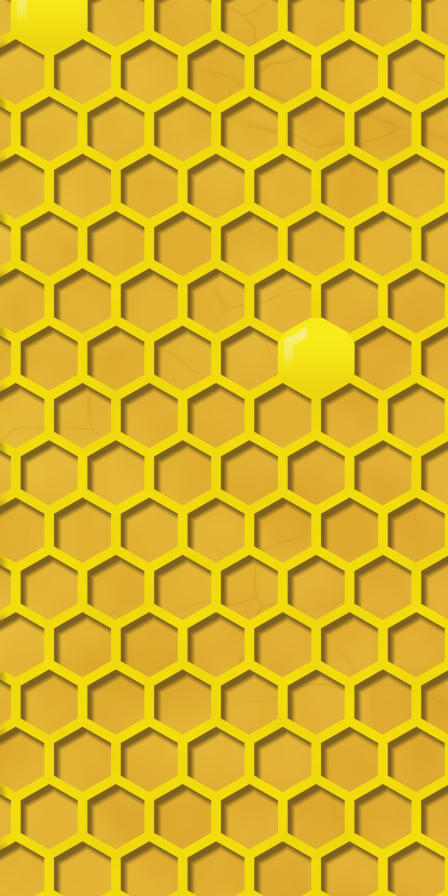
This pattern is drawn by a WebGL 1 fragment shader. Its source:

```glsl
precision highp float;
uniform vec2 u_resolution;

const vec2 HEX_STEP = vec2(1.0, 1.7320508);

vec2 hash2(vec2 p) {
  vec2 k = vec2(dot(p, vec2(127.1, 311.7)), dot(p, vec2(269.5, 183.3)));
  return fract(sin(k) * 43758.55);
}

// Offset from the centre of the nearest hexagon, flat sides left and right
vec2 hexLocal(vec2 p) {
  vec2 a = mod(p + 0.5 * HEX_STEP, HEX_STEP) - 0.5 * HEX_STEP;
  vec2 b = mod(p, HEX_STEP) - 0.5 * HEX_STEP;
  return dot(a, a) < dot(b, b) ? a : b;
}

// Reaches 0.5 on the border of a unit cell
float hexRadius(vec2 p) {
  p = abs(p);
  return max(p.x, dot(p, HEX_STEP * 0.5));
}

float wallDistance(vec2 p) {
  return 0.5 - hexRadius(hexLocal(p));
}

// Distances to the two nearest feature points
vec2 cellular(vec2 p) {
  vec2 base = floor(p);
  vec2 nearest = vec2(8.0);
  for (int j = -1; j <= 1; j++) {
    for (int i = -1; i <= 1; i++) {
      vec2 cell = base + vec2(float(i), float(j));
      float d = length(cell + hash2(cell) - p);
      nearest.y = min(nearest.y, max(nearest.x, d));
      nearest.x = min(nearest.x, d);
    }
  }
  return nearest;
}

float layeredSines(vec2 p) {
  float sum = 0.0;
  float weight = 0.5;
  for (int i = 0; i < 4; i++) {
    sum += weight * sin(p.x + 1.7 * sin(p.y)) * cos(p.y - 0.8 * sin(p.x));
    p = mat2(1.5, 1.1, -1.1, 1.5) * p + 2.3;
    weight *= 0.55;
  }
  return sum;
}

// Mottled amber sheet with faint creases
vec3 amberSheet(vec2 uv) {
  float mottle = layeredSines(uv * 7.0);
  vec2 warped = uv + 0.035 * vec2(layeredSines(uv * 11.0), layeredSines(uv.yx * 9.0));
  vec2 cells = cellular(warped * vec2(4.0, 6.5));
  float crease = 1.0 - smoothstep(0.0, 0.05, cells.y - cells.x);
  crease *= smoothstep(0.0, 0.5, layeredSines(uv * 5.0 + 4.0));
  vec3 color = mix(vec3(0.86, 0.65, 0.17), vec3(0.90, 0.73, 0.23), 0.5 + 0.55 * mottle);
  color += vec3(0.01, 0.025, 0.01) * (0.5 - uv.x + 0.4 * (uv.y - 1.0));
  return color + 0.02 * (0.5 - cells.x) - 0.035 * crease;
}

// Glossy sealed cell with a pale reflection along its upper left rim
vec3 addSealedCell(vec3 color, vec2 p, float halfWall, float aa) {
  float r = hexRadius(p);
  float body = 1.0 - smoothstep(-aa, aa, max(r - 0.5 - halfWall, length(p) - 0.61));
  vec3 fill = mix(vec3(0.93, 0.84, 0.06), vec3(0.97, 0.92, 0.10), smoothstep(-0.5, 0.3, p.y));
  float rim = smoothstep(0.33, 0.33 + 2.0 * aa, r) * (1.0 - smoothstep(0.47, 0.47 + 2.0 * aa, r));
  float arc = smoothstep(-0.12, 0.02, p.y) * (1.0 - smoothstep(-0.17, -0.11, p.x));
  float sheen = 0.35 + 0.4 * smoothstep(-0.1, 0.4, p.y);
  fill = mix(fill, vec3(0.97, 0.94, 0.60), rim * arc * sheen);
  return mix(color, fill, body);
}

void main() {
  vec2 uv = gl_FragCoord.xy / u_resolution.x;
  vec2 pitch = vec2(0.149, 0.1477);
  vec2 p = (uv - vec2(0.7057, 1.2005)) / pitch;
  float aa = 0.75 / (u_resolution.x * pitch.x);
  float halfWall = 0.073;

  vec3 color = amberSheet(uv);

  // Soft shadow cast to the lower right
  float shadowDistance = wallDistance(p - vec2(0.07, -0.085));
  float shadow = 1.0 - smoothstep(0.03, 0.135, shadowDistance);
  color = mix(color, vec3(0.45, 0.34, 0.11), 0.9 * shadow);

  // Comb walls, slightly worn and fading at the left border
  float wall = 1.0 - smoothstep(halfWall - aa, halfWall + aa, wallDistance(p));
  float wear = 0.5 + 0.5 * layeredSines(uv * 13.0 + 1.0);
  vec3 wallColor = mix(vec3(0.96, 0.88, 0.04), vec3(0.93, 0.83, 0.07), wear);
  wall *= mix(0.55, 1.0, smoothstep(0.0, 0.02, uv.x));
  color = mix(color, wallColor, wall);

  // Two sealed cells, four columns and six rows apart
  for (int i = 0; i < 2; i++) {
    vec2 center = float(i) * vec2(-4.0, 3.0 * HEX_STEP.y);
    color = addSealedCell(color, p - center, halfWall, aa);
  }
  gl_FragColor = vec4(color, 1.0);
}
```
